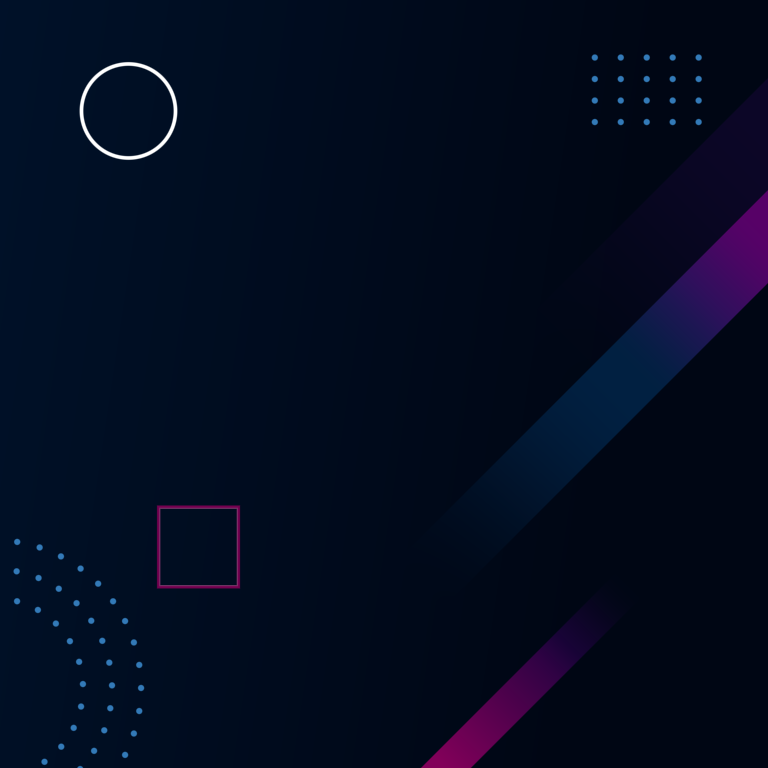
This background is drawn by a three.js fragment shader. Its source:

```glsl
// Dark navy backdrop with glowing diagonal beams, dotted patterns and outlined shapes.
// Beams are 45 degree strips with colour ramps along their length; dots come from
// repeated cells, straight for the grid and polar for the rings; outlines are distances.

#define EDGE 0.0011
#define DOT_RADIUS 0.0040
#define GRID_ORIGIN vec2(0.7745, 0.8411)
#define GRID_STEP vec2(0.0338, 0.0280)
#define RING_CENTER vec2(-0.0091, 0.1042)
#define RING_INNER 0.1172
#define RING_GAP 0.0378
#define CIRCLE_CENTER vec2(0.1673, 0.8555)
#define CIRCLE_RADIUS 0.0612
#define SQUARE_CENTER vec2(0.2585, 0.2878)
#define SQUARE_HALF 0.0540

varying vec2 vUv;

const float TAU = 6.283185;
const vec3 NAVY = vec3(0.0, 0.068, 0.160);
const vec3 MIDNIGHT = vec3(0.0, 0.025, 0.080);
const vec3 OCEAN = vec3(0.005, 0.125, 0.255);
const vec3 VIOLET = vec3(0.150, 0.075, 0.350);
const vec3 PURPLE = vec3(0.340, 0.005, 0.405);
const vec3 INDIGO = vec3(0.055, 0.025, 0.165);
const vec3 PLUM = vec3(0.120, 0.010, 0.250);
const vec3 MAGENTA = vec3(0.510, 0.0, 0.350);
const vec3 DOT_BLUE = vec3(0.200, 0.480, 0.720);
const vec3 FRAME_PINK = vec3(0.450, 0.0, 0.310);
const vec3 FRAME_SHINE = vec3(0.580, 0.400, 0.540);

// Coverage of a shape from its signed distance
float cover(float d) {
  return 1.0 - smoothstep(-EDGE, EDGE, d);
}

// Coverage of a diagonal strip lying between two values of x - y
float strip(float across, float lo, float hi) {
  float d = abs(across - 0.5 * (lo + hi)) - 0.5 * (hi - lo);
  return cover(d * 0.7071);
}

vec3 background(vec2 p) {
  float t = p.x + 0.15 * (1.0 - p.y);
  return mix(NAVY, MIDNIGHT, clamp(t / 0.85, 0.0, 1.0));
}

vec3 addBeams(vec3 color, vec2 p) {
  float along = p.x + p.y;
  float across = p.x - p.y;

  // Faint wide beam above the main one
  float faint = strip(across, 0.1016, 0.2474) * smoothstep(1.22, 1.85, along);
  color = mix(color, INDIGO, faint * 0.85);

  // Main beam: ocean blue through violet to purple
  vec3 ramp = mix(OCEAN, VIOLET, smoothstep(1.34, 1.55, along));
  ramp = mix(ramp, PURPLE, smoothstep(1.47, 1.70, along));
  float mainBeam = strip(across, 0.2474, 0.3685) * smoothstep(0.78, 1.31, along);
  color = mix(color, ramp, mainBeam);

  // Lower beam: magenta fading through plum
  ramp = mix(MAGENTA, PLUM, clamp((along - 0.58) / 0.32, 0.0, 1.0));
  float lowBeam = strip(across, 0.548, 0.613) * (1.0 - smoothstep(0.83, 1.06, along));
  return mix(color, ramp, lowBeam);
}

float gridDots(vec2 p) {
  vec2 q = p - GRID_ORIGIN;
  vec2 cell = clamp(floor(q / GRID_STEP + 0.5), vec2(0.0), vec2(4.0, 3.0));
  return cover(length(q - cell * GRID_STEP) - DOT_RADIUS);
}

float ringDots(vec2 p) {
  vec2 q = p - RING_CENTER;
  float angle = atan(q.y, q.x);
  float dots = 0.0;
  for (int i = 0; i < 3; i++) {
    float k = float(i);
    float spacing = TAU / (25.0 + 7.6 * k);
    float phase = 0.0436 - 0.0218 * k;
    float a = floor((angle - phase) / spacing + 0.5) * spacing + phase;
    vec2 center = (RING_INNER + RING_GAP * k) * vec2(cos(a), sin(a));
    dots = max(dots, cover(length(q - center) - DOT_RADIUS));
  }
  return dots;
}

void main() {
  vec2 p = vUv;
  vec3 color = addBeams(background(p), p);

  // Dotted patterns
  color = mix(color, DOT_BLUE, max(gridDots(p), ringDots(p)));

  // White circle outline
  float circle = abs(length(p - CIRCLE_CENTER) - CIRCLE_RADIUS) - 0.0024;
  color = mix(color, vec3(1.0), cover(circle));

  // Pink square frame with a thin bright inner edge
  vec2 q = abs(p - SQUARE_CENTER);
  float square = max(q.x, q.y) - SQUARE_HALF;
  color = mix(color, FRAME_PINK, cover(abs(square + 0.0020) - 0.0020));
  color = mix(color, FRAME_SHINE, 0.7 * cover(abs(square + 0.0036) - 0.0005));

  gl_FragColor = vec4(color, 1.0);
}
```
